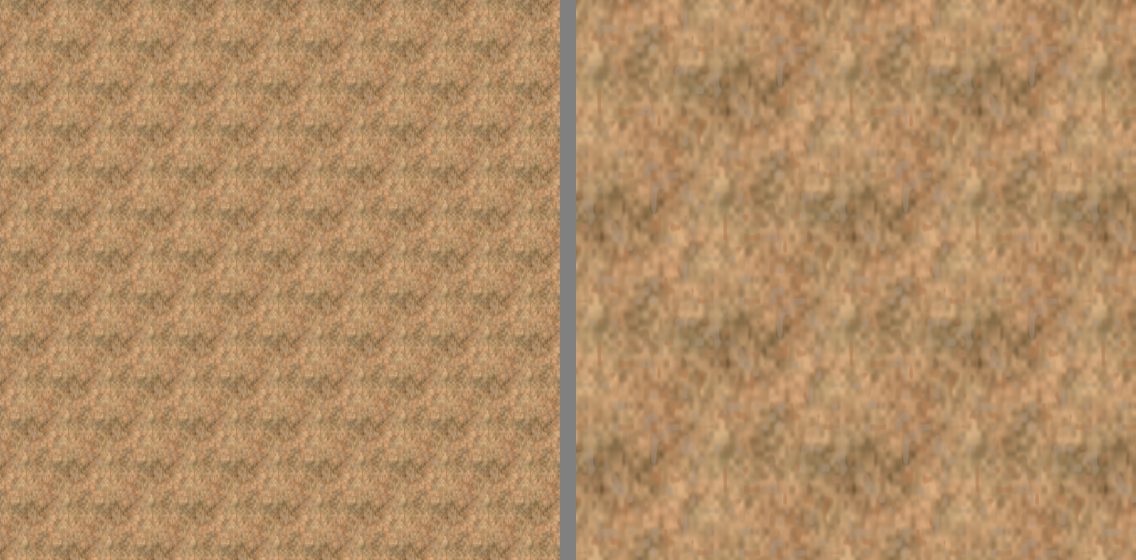
Left: the whole. Right: its middle third, enlarged.
Give the GLSL for this texture, as a Shadertoy shader.

```glsl
const float REPEATS = 6.6667;      // repeats across; alternate rows shift by half
const float TONE = 0.67;           // average brightness between DARK and LIGHT
const float STAIN_GAIN = 0.85;
const float FLECK_DEPTH = 0.42;
const vec3 DARK  = vec3(0.49, 0.385, 0.25);
const vec3 LIGHT = vec3(0.82, 0.655, 0.48);
const vec3 GREY  = vec3(0.68, 0.59, 0.50);
const vec3 RUST  = vec3(0.69, 0.47, 0.30);
const vec3 WARMTH = vec3(0.06, -0.01, -0.01);

// Stains: centre and radius in repeat units, then their strength
const int STAINS = 7;
const vec4 STAIN_SHAPE[STAINS] = vec4[](
    vec4(2.83, 4.07, 0.050, 0.12),
    vec4(3.00, 4.08, 0.045, 0.08),
    vec4(2.71, 4.13, 0.060, 0.05),
    vec4(2.50, 4.18, 0.060, 0.06),
    vec4(2.80, 4.09, 0.210, 0.16),
    vec4(3.20, 4.08, 0.150, 0.17),
    vec4(3.37, 4.03, 0.090, 0.10));
const float STAIN_DEPTH[STAINS] = float[](0.22, 0.22, 0.14, 0.14, 0.12, -0.17, -0.08);

float hash(vec2 p) {
    return fract(sin(dot(p, vec2(127.1, 311.7))) * 43758.5453);
}

// Wraps a noise lattice point, sliding half a repeat on every row
vec2 wrapCell(vec2 cell, vec2 count) {
    float row = floor((cell.y + 0.5) / count.y);
    cell += row * vec2(-0.5 * count.x, -count.y);
    cell.x -= count.x * floor((cell.x + 0.5) / count.x);
    return cell;
}

// Seamless value noise with count cells per repeat
float tileNoise(vec2 p, vec2 count, float seed) {
    p *= count * vec2(1.0, 2.0);
    vec2 i = floor(p);
    vec2 f = p - i;
    f = f * f * (3.0 - 2.0 * f);
    float a = hash(wrapCell(i, count) + seed);
    float b = hash(wrapCell(i + vec2(1, 0), count) + seed);
    float c = hash(wrapCell(i + vec2(0, 1), count) + seed);
    float d = hash(wrapCell(i + vec2(1, 1), count) + seed);
    return mix(mix(a, b, f.x), mix(c, d, f.x), f.y);
}

// Offset to the nearest copy on the half-shifted lattice
vec2 nearestCopy(vec2 d) {
    d -= 0.5 * floor(d.y * 2.0 + 0.5);
    d.x -= floor(d.x + 0.5);
    return d;
}

float stainDepth(vec2 p) {
    float depth = 0.0;
    for (int i = 0; i < STAINS; i++) {
        vec2 d = nearestCopy(p - STAIN_SHAPE[i].xy) / STAIN_SHAPE[i].zw;
        depth += STAIN_DEPTH[i] * exp(-dot(d, d));
    }
    return depth;
}

void mainImage(out vec4 fragColor, in vec2 fragCoord) {
    vec2 p = fragCoord / iResolution.y * REPEATS;

    // Noise layers, coarse to fine, stretched upright
    float patches = tileNoise(p, vec2(8, 4), 3.0);
    float blotch = tileNoise(p, vec2(16, 6), 11.0);
    float grain = tileNoise(p, vec2(32, 10), 23.0);
    float fine = tileNoise(p, vec2(50, 18), 37.0);

    // Ragged stains and the dark flecks gathered in them
    vec2 ragged = p + 0.12 * (vec2(blotch, patches) - 0.5);
    float stain = stainDepth(ragged);
    float fleckNoise = tileNoise(p, vec2(34, 9), 45.0);
    float fleck = smoothstep(0.55, 0.80, 0.7 * fleckNoise + 0.3 * blotch);
    float tone = TONE - STAIN_GAIN * stain;
    tone += 0.28 * (patches - 0.5) + 0.34 * (blotch - 0.5);
    tone += 0.42 * (grain - 0.5) + 0.46 * (fine - 0.5);
    tone -= FLECK_DEPTH * fleck * clamp(0.45 + 3.0 * stain, 0.15, 1.1);

    // Colour, with warm patches and small grey and rust specks
    vec3 color = mix(DARK, LIGHT, clamp(tone, -0.1, 1.1));
    color += WARMTH * (tileNoise(p, vec2(10, 5), 51.0) - 0.5);
    float greySpeck = smoothstep(0.68, 0.90, tileNoise(p, vec2(32, 12), 67.0));
    float rustSpeck = smoothstep(0.74, 0.95, tileNoise(p, vec2(38, 12), 83.0));
    color = mix(color, GREY, 0.55 * greySpeck);
    color = mix(color, RUST, 0.55 * rustSpeck);

    fragColor = vec4(color, 1.0);
}
```
